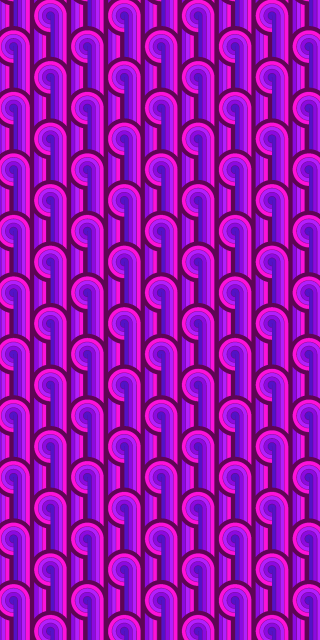
Reproduce this pattern procedurally as a Shadertoy shader.

```glsl
#define BANDS_ACROSS 78.0   // band widths across the canvas
#define CELL vec2(9.0, 15.0) // column pitch and vertical pitch, in bands
#define ANCHOR vec2(3.3, 9.65)
#define LINE_HALF 0.065
#define LINE_STRENGTH 0.6
#define SAMPLES 4
#define PLUM vec3(0.37, 0.02, 0.33)
#define PINK vec3(0.99, 0.07, 0.85)
#define VIOLET vec3(0.70, 0.12, 0.99)
#define PURPLE vec3(0.55, 0.04, 0.88)
#define INDIGO vec3(0.33, 0.07, 0.78)

vec3 bandColor(float band) {
    if (band < 1.0) return INDIGO;
    if (band < 2.0) return PURPLE;
    if (band < 3.0) return VIOLET;
    if (band < 4.0) return PINK;
    return PLUM;
}

// Band coordinate, 0 to 5, of a curled cane centred on the origin
float caneBand(vec2 p) {
    float radius = length(p);
    bool inStem = p.x > 0.0 && p.y < 0.0;
    if (radius < 5.0 && !inStem) return radius;
    return mod(p.x, 5.0);
}

vec3 canePattern(vec2 p) {
    // Columns span -4 to 5 bands; every other one drops half a pitch
    p -= ANCHOR;
    float column = floor((p.x + 4.0) / CELL.x);
    p.x -= column * CELL.x;
    p.y += 0.5 * CELL.y * mod(column, 2.0);
    p.y = mod(p.y + 10.0, CELL.y) - 10.0;

    // Fine outline between neighbouring bands
    float band = caneBand(p);
    float seam = abs(band - round(band));
    float outline = LINE_STRENGTH * (1.0 - step(LINE_HALF, seam));
    return mix(bandColor(band), PLUM, outline);
}

void mainImage(out vec4 fragColor, in vec2 fragCoord) {
    // Average a grid of samples to smooth every edge
    vec3 color = vec3(0.0);
    for (int j = 0; j < SAMPLES; j++) {
        for (int i = 0; i < SAMPLES; i++) {
            vec2 offset = (vec2(i, j) + 0.5) / float(SAMPLES) - 0.5;
            color += canePattern((fragCoord + offset) / iResolution.x * BANDS_ACROSS);
        }
    }
    fragColor = vec4(color / float(SAMPLES * SAMPLES), 1.0);
}
```
